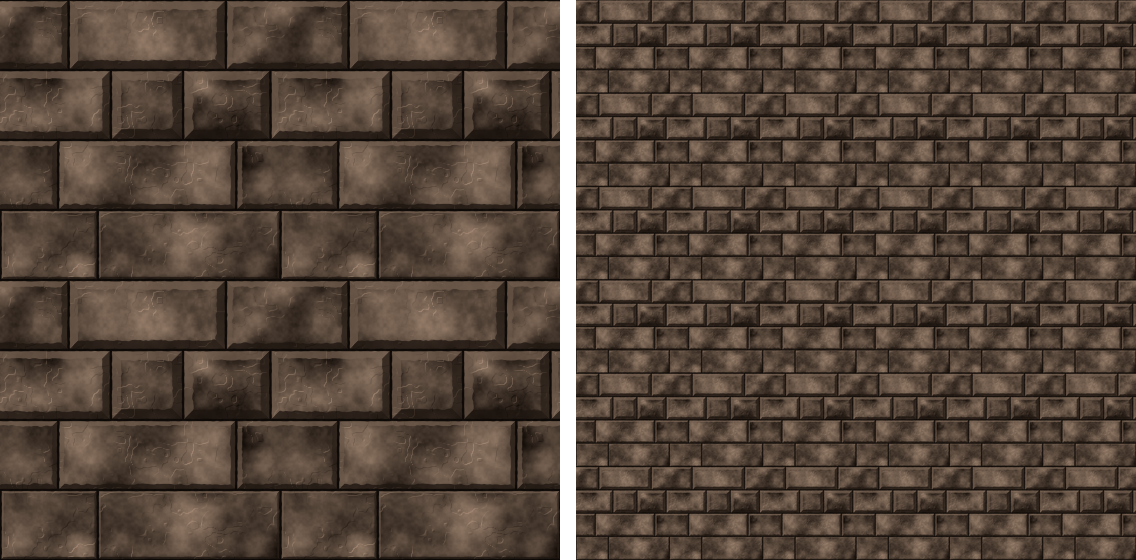
Left, the tile; right, the same tile 3 across and 3 down.
A Shadertoy shader for this texture:

```glsl
// Weathered brown stone wall: four courses of bevelled blocks, tiled 2 x 2.
// Joints are found per course; each block gets a mitred bevel, blotchy stain
// noise and embossed crack contours. All noise lattices wrap on the tile.

const float REPEATS = 2.0;
const float COURSES = 4.0;
const float HALF_GAP = 0.0043;      // half the mortar width, in tile units
const float EDGE_CHIP = 0.002;      // roughness of the outer block edge
const float BEVEL_CHIP = 0.009;     // roughness of the inner bevel edge
const float STAIN_CONTRAST = 1.4;
const float GRAIN = 0.16;           // strength of the fine pitting
const float CRACK_LEVELS = 4.0;
const float CRACK_REACH = 0.0015;   // emboss sampling distance
const vec3 SHADOW_BROWN = vec3(0.10, 0.07, 0.05);
const vec3 LIGHT_BROWN = vec3(0.53, 0.44, 0.37);
const vec3 MORTAR = vec3(0.055, 0.038, 0.028);

// Joint positions and bevel widths, bottom course first.
// Courses of two blocks repeat their first joint.
const vec3 JOINTS[4] = vec3[4](
    vec3(0.002, 0.349, 0.002), vec3(0.208, 0.844, 0.208),
    vec3(0.396, 0.654, 0.966), vec3(0.245, 0.807, 0.245));
const vec3 BEVELS[4] = vec3[4](
    vec3(0.007, 0.007, 0.007), vec3(0.016, 0.017, 0.016),
    vec3(0.034, 0.031, 0.026), vec3(0.030, 0.021, 0.030));

float hash(vec2 cell, float seed) {
    uint h = uint(cell.x) * 1597u + uint(cell.y) * 51749u + uint(seed) * 7919u;
    h = (h ^ (h >> 15)) * 73244475u;
    h = (h ^ (h >> 13)) * 73244475u;
    h ^= h >> 16;
    return float(h & 65535u) / 65535.0;
}

// Value noise that wraps after one tile.
float noise(vec2 p, float period, float seed) {
    p *= period;
    vec2 cell = floor(p), f = p - cell;
    vec2 a = mod(cell, period), b = mod(cell + 1.0, period);
    f = f * f * f * (f * (f * 6.0 - 15.0) + 10.0);
    return mix(mix(hash(a, seed), hash(vec2(b.x, a.y), seed), f.x),
               mix(hash(vec2(a.x, b.y), seed), hash(b, seed), f.x), f.y);
}

float fbm(vec2 p, float period, int octaves, float seed) {
    float sum = 0.0, total = 0.0, weight = 0.5;
    for (int i = 0; i < octaves; i++) {
        sum += weight * noise(p, period, seed + float(i) * 31.0);
        total += weight;
        weight *= 0.5;
        period *= 2.0;
    }
    return sum / total;
}

// Terraced height whose steps read as curved cracks.
float relief(vec2 p, float seed) {
    float v = fbm(p, 14.0, 3, seed + 200.0) * CRACK_LEVELS;
    return floor(v) + smoothstep(0.44, 0.56, fract(v));
}

void mainImage(out vec4 fragColor, in vec2 fragCoord) {
    vec2 p = fract(fragCoord / iResolution.xy * REPEATS);
    float aa = 0.7 * REPEATS / iResolution.y;

    // Block lookup: distances to the left, right, bottom and top joints
    float course = min(floor(p.y * COURSES), COURSES - 1.0);
    int row = int(course);
    float left = 2.0, right = 2.0, bevel = 0.0, seed = 0.0;
    for (int i = 0; i < 3; i++) {
        float joint = JOINTS[row][i];
        float toLeft = fract(p.x - joint);
        if (toLeft < left) {
            left = toLeft;
            bevel = BEVELS[row][i];
            seed = course * 3.0 + float(i) + 1.0;
        }
        right = min(right, fract(joint - p.x));
    }
    float bottom = p.y - course / COURSES;
    float top = 1.0 / COURSES - bottom;
    float litEdge = min(left, top), darkEdge = min(right, bottom);
    float inside = min(litEdge, darkEdge) - HALF_GAP;

    // Stains, fine pitting and a dim rim around the face
    float stain = fbm(p, 7.0, 4, seed + 20.0) - 0.5;
    float grain = fbm(p, 80.0, 2, seed + 90.0) - 0.5;
    float tone = 0.61 + STAIN_CONTRAST * stain + GRAIN * grain;
    tone -= 0.16 * exp(-max(inside - bevel, 0.0) / 0.02);

    // Embossed cracks, lit from the upper left and worn away in places
    vec2 reach = CRACK_REACH * vec2(-1.0, 1.0);
    float slope = relief(p - reach, seed) - relief(p + reach, seed);
    float wear = smoothstep(0.28, 0.62, noise(p, 11.0, seed + 400.0));
    float crack = wear * (0.22 * slope + 0.08 * abs(slope));

    // Mitred bevel: bright top and left, dark right and bottom
    float litTone = mix(0.80, tone, 0.30) + (top < left ? 0.03 : -0.04);
    float darkTone = 0.06 + 0.22 * tone + (right < bottom ? 0.05 : -0.03);
    float lit = smoothstep(-aa, aa, darkEdge - litEdge);
    float chip = BEVEL_CHIP * (fbm(p, 48.0, 2, seed + 60.0) - 0.5);
    float face = smoothstep(-aa, aa, inside - bevel + chip * min(1.0, bevel / 0.018));
    tone = mix(mix(darkTone, litTone, lit), tone, face);
    tone += crack * mix(0.5, 1.0, face);

    // Colour ramp, then mortar with roughened block edges
    vec3 stone = mix(SHADOW_BROWN, LIGHT_BROWN, clamp(tone, -0.05, 1.2));
    float rough = EDGE_CHIP * (noise(p, 80.0, seed + 70.0) - 0.5);
    float block = smoothstep(-aa, aa, inside + rough);
    vec3 joint = MORTAR * (0.8 + 0.4 * noise(p, 96.0, 700.0));
    fragColor = vec4(mix(joint, stone, block), 1.0);
}
```
